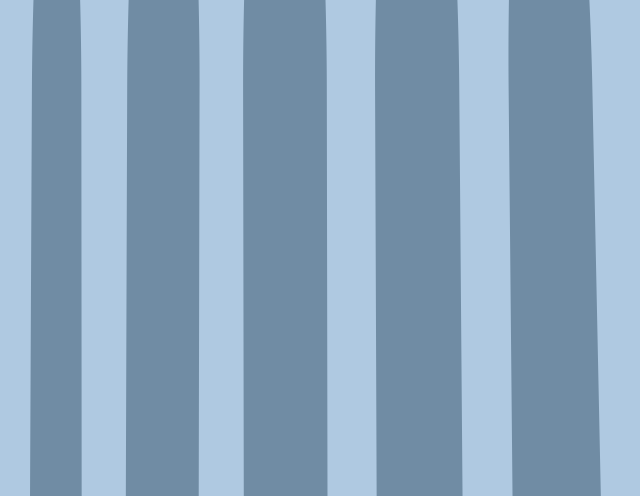
Write a Shadertoy shader that draws this pattern.

```glsl
// Five hand-cut slate stripes on pale blue, leaning apart and narrowing at the top.

const vec3 GROUND = vec3(0.686, 0.788, 0.882);
const vec3 STRIPE = vec3(0.439, 0.549, 0.643);

const int STRIPE_COUNT = 5;
const float CURL_START = 0.82;   // height where the edges begin to bend inward
const float CURL_DEPTH = 0.0018; // inward bend at the very top

// Stripe edges in canvas widths: bottom left, bottom right, top left, top right
const vec4 EDGES[STRIPE_COUNT] = vec4[STRIPE_COUNT](
    vec4(0.0469, 0.1276, 0.0505, 0.1270),
    vec4(0.1966, 0.3105, 0.1992, 0.3121),
    vec4(0.3809, 0.5117, 0.3796, 0.5104),
    vec4(0.5885, 0.7227, 0.5855, 0.7165),
    vec4(0.8008, 0.9388, 0.7934, 0.9227)
);

// Signed horizontal distance to a stripe, negative inside
float stripeDistance(vec2 uv, vec4 edges) {
    vec2 sides = mix(edges.xy, edges.zw, uv.y);
    float bend = max(uv.y - CURL_START, 0.0) / (1.0 - CURL_START);
    sides += vec2(1.0, -1.0) * CURL_DEPTH * bend * bend;
    return max(sides.x - uv.x, uv.x - sides.y);
}

void mainImage(out vec4 fragColor, in vec2 fragCoord) {
    vec2 uv = fragCoord / iResolution.xy;

    // Nearest stripe
    float dist = 1.0;
    for (int i = 0; i < STRIPE_COUNT; i++) {
        dist = min(dist, stripeDistance(uv, EDGES[i]));
    }

    // One-pixel smooth edge
    float coverage = clamp(0.5 - dist * iResolution.x, 0.0, 1.0);
    fragColor = vec4(mix(GROUND, STRIPE, coverage), 1.0);
}
```
